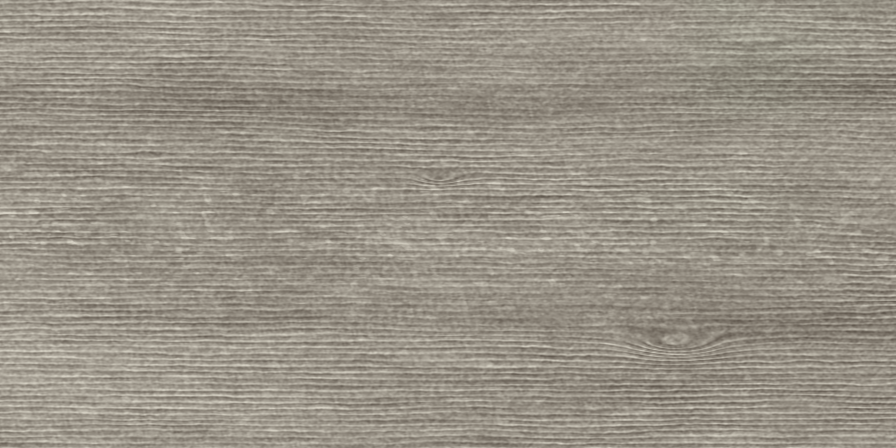
A Shadertoy shader for this texture:

```glsl
// Weathered grey-brown wood with fine, embossed horizontal grain.
// Warped sine ridges follow a height field that bulges around two knots;
// stretched noise adds streaks, pale flecks, pores and broad mottling.

#define GRAIN_LINES 74.0
#define GRAIN_DEPTH 0.27
#define STREAK_DEPTH 0.34
#define PORE_DEPTH 0.42
#define FLECK_LIGHT 0.32
#define MOTTLE_DEPTH 0.31
#define BASE_TONE 0.425
#define DARK_WOOD vec3(0.480, 0.450, 0.408)
#define LIGHT_WOOD vec3(0.760, 0.740, 0.690)
#define SAGE_TINT vec3(0.982, 1.002, 0.990)

const float TAU = 6.2831853;

float hash(vec2 cell) {
    return fract(sin(dot(cell, vec2(127.1, 311.7))) * 43758.5453);
}

float noise(vec2 p) {
    vec2 cell = floor(p), f = fract(p);
    f = f * f * (3.0 - 2.0 * f);
    float low = mix(hash(cell), hash(cell + vec2(1.0, 0.0)), f.x);
    float high = mix(hash(cell + vec2(0.0, 1.0)), hash(cell + 1.0), f.x);
    return mix(low, high, f.y);
}

float fbm(vec2 p) {
    float sum = 0.0, weight = 0.5;
    for (int i = 0; i < 4; i++) {
        sum += weight * noise(p);
        p = p * 2.03 + 17.3;
        weight *= 0.5;
    }
    return sum / 0.9375;
}

float bell(float x) {
    return exp(-x * x);
}

// Turned lattice, so that the pores show no rows or columns
float pores(vec2 p) {
    vec2 turned = mat2(0.80, 0.60, -0.60, 0.80) * (p * vec2(135.0, 200.0));
    return noise(turned) + 0.5 * noise(turned.yx * 1.37 + 19.0) - 0.75;
}

// Smooth bulge that bends the grain into an eye
float knot(vec2 p, vec2 center, vec2 radius) {
    return 1.3 * radius.y * bell(length((p - center) / radius));
}

// Height whose level lines are the growth rings
float ringHeight(vec2 p) {
    float height = p.y;
    height += 0.032 * fbm(p * vec2(0.8, 4.0));
    height += 0.006 * noise(p * vec2(4.0, 26.0) + 31.0);
    height += 0.0035 * noise(p * vec2(15.0, 62.0) + 7.0);
    height += 0.0018 * noise(p * vec2(63.0, 83.0) + 13.0);
    height += knot(p, vec2(0.98, 0.60), vec2(0.048, 0.016));
    height += knot(p, vec2(1.51, 0.23), vec2(0.095, 0.030));
    return height;
}

// Ridge with a dark groove and a lit lower edge, faded where too fine
float grain(vec2 p, float phase) {
    float ridge = sin(phase) + 0.35 * sin(2.0 * phase - 0.5);
    float strength = mix(0.45, 1.35, noise(p * vec2(2.5, 10.0) + 5.0));
    strength *= mix(0.55, 1.35, noise(p * vec2(13.0, 57.0) + 11.0));
    return ridge * strength * (1.0 - smoothstep(2.3, 3.5, fwidth(phase)));
}

// Broad light and dark areas of the board
float mottle(vec2 p) {
    float tone = MOTTLE_DEPTH * (fbm(p * vec2(2.0, 6.0) + 3.0) - 0.5);
    float wave = 0.05 * (noise(vec2(p.x * 2.0, 4.0)) - 0.5);
    tone -= 0.17 * bell((p.y - 0.78 + wave) / 0.05);
    tone -= 0.14 * bell((p.y - 0.29 - wave) / 0.04);
    tone += 0.21 * bell(length((p - vec2(0.1, 0.18)) / vec2(0.6, 0.14)));
    tone += 0.08 * smoothstep(0.82, 1.0, p.y);
    return tone - 0.05 * (p.x - 1.0);
}

void mainImage(out vec4 fragColor, in vec2 fragCoord) {
    vec2 p = fragCoord / iResolution.y;
    float height = ringHeight(p);
    vec2 along = vec2(p.x + 0.35 * p.y, height);

    // Grain relief and surface detail
    float tone = BASE_TONE + mottle(p);
    tone += GRAIN_DEPTH * grain(p, TAU * GRAIN_LINES * height);
    tone += STREAK_DEPTH * (noise(along * vec2(9.0, 107.0)) - 0.5);
    tone += PORE_DEPTH * pores(p);

    // Short pale flecks, densest across the middle
    float fleck = smoothstep(0.68, 0.95, noise(along * vec2(47.0, 127.0) + 41.0));
    tone += FLECK_LIGHT * fleck * (0.50 + 0.7 * bell((p.y - 0.48) / 0.14));

    // Grey-brown ramp with faint green patches
    vec3 color = mix(DARK_WOOD, LIGHT_WOOD, clamp(tone, -0.35, 1.25));
    float sage = smoothstep(0.45, 0.75, fbm(p * vec2(1.8, 3.0) + 23.0));
    color *= mix(vec3(1.0), SAGE_TINT, sage * smoothstep(0.3, 0.9, p.y));
    fragColor = vec4(color, 1.0);
}
```
